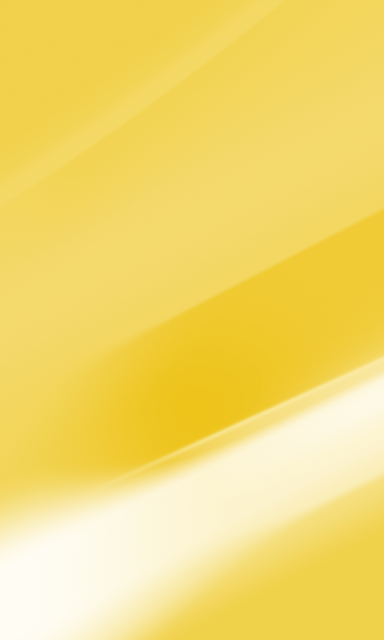
Reproduce this background procedurally as a WebGL 1 fragment shader.

```glsl
precision highp float;
// Golden backdrop crossed by soft diagonal sheets of light: a faint upper streak,
// a deep amber fold, and a cream beam with a bright rim that whitens to the left.
// Each sheet is a signed height above a gently curved line, blended by smoothstep.
uniform vec2 u_resolution;

// Cell hash without trigonometry, used for faint grain.
float hash(vec2 cell) {
    vec3 q = fract(vec3(cell.xyx) * 0.1031);
    q += dot(q, q.yzx + 33.33);
    return fract((q.x + q.y) * q.z);
}

// Coverage below an edge, given the height above it and the edge softness.
float below(float height, float softness) {
    return 1.0 - smoothstep(-softness, softness, height);
}

// Bell-shaped falloff around zero.
float bell(float offset, float width) {
    float t = offset / width;
    return exp(-t * t);
}

void main() {
    vec2 uv = gl_FragCoord.xy / u_resolution;
    float x = uv.x;
    float y = uv.y;
    float fromRight = 1.0 - x;

    // Heights above the four diagonal edges
    float streak = y - (0.677 + 0.38 * x + 0.075 * x * x);
    float fold = y - (0.674 - 0.31 * fromRight);
    float rim = y - (0.167 + 0.273 * x);
    float beamFoot = y - (0.258 - 0.29 * fromRight - 0.05 * fromRight * fromRight);

    // Pale gold sheet, lightest along its middle, warmer around the streak
    vec3 paleGold = mix(vec3(0.950, 0.838, 0.355), vec3(0.957, 0.850, 0.425),
        bell(fold - 0.14, 0.13));
    vec3 warmGold = vec3(0.948, 0.820, 0.300);
    vec3 color = mix(paleGold, warmGold, smoothstep(0.015, 0.10, streak));
    float shade = smoothstep(-0.15, -0.01, streak) * below(streak, 0.004);
    color = mix(color, warmGold, 0.75 * shade * smoothstep(0.0, 0.25, x) * (1.0 - 0.7 * x));
    float streakLight = smoothstep(-0.004, 0.004, streak) * below(streak - 0.034, 0.014);
    color = mix(color, vec3(0.957, 0.855, 0.42), 0.6 * streakLight);

    // Amber fold: straight crisp top edge, deepening downward and fading left
    float foldCover = below(fold, mix(0.03, 0.005, smoothstep(0.1, 0.5, x)));
    float foldFade = smoothstep(-0.1, 0.5, x - 0.12 * smoothstep(-0.12, 0.0, fold));
    vec2 fromCore = uv - vec2(0.5, 0.36);
    float amberCore = exp(-dot(fromCore, fromCore * vec2(6.5, 50.0)));
    vec3 amber = mix(vec3(0.941, 0.797, 0.210), vec3(0.932, 0.768, 0.105), amberCore);
    color = mix(color, amber, foldCover * foldFade);

    // Glow resting on the right end of the rim
    float rimGlow = exp(-max(rim, 0.0) / 0.036) * smoothstep(0.55, 1.05, x);
    color = mix(color, vec3(0.97, 0.89, 0.55), 0.65 * rimGlow);

    // Cream beam, whitest at the lower left and along its right core
    float beamTop = mix(0.09, 0.004, smoothstep(0.0, 0.5, x));
    float beamDepth = mix(0.065, 0.038, x);
    float beam = 1.0 - smoothstep(-beamDepth, beamTop, rim);
    beam = max(beam, 0.5 * below(rim, 0.004) * smoothstep(0.25, 0.7, x));
    vec3 cream = mix(vec3(0.980, 0.930, 0.715), vec3(0.989, 0.952, 0.805),
        smoothstep(0.0, 0.06, beamFoot));
    vec3 white = vec3(0.998, 0.990, 0.955);
    float core = bell(rim + 0.06, 0.04) * smoothstep(0.4, 1.0, x);
    float whiteness = max(1.0 - smoothstep(0.05, 0.65, x), 0.65 * core);
    color = mix(color, mix(cream, white, whiteness), beam);

    // Gold sheet beneath the beam: clearer edge at right, slow deepening below
    vec3 lowerGold = mix(vec3(0.962, 0.875, 0.50), vec3(0.943, 0.820, 0.29),
        smoothstep(0.0, 0.10, -beamFoot));
    float footSoftness = mix(0.11, 0.010, smoothstep(0.0, 0.9, x));
    float footShift = 0.035 * (1.0 - smoothstep(0.1, 0.7, x));
    color = mix(color, lowerGold, below(beamFoot + footShift, footSoftness));

    // Thin bright rim of the beam, trailing off to the left
    float rimLine = bell(rim, 0.0045) * smoothstep(0.1, 0.65, x);
    color = mix(color, vec3(0.984, 0.925, 0.66), 0.75 * rimLine);

    // Faint grain on a canvas-sized grid
    color += (hash(floor(uv * vec2(308.0, 512.0))) - 0.5) * 0.003;
    gl_FragColor = vec4(color, 1.0);
}
```
